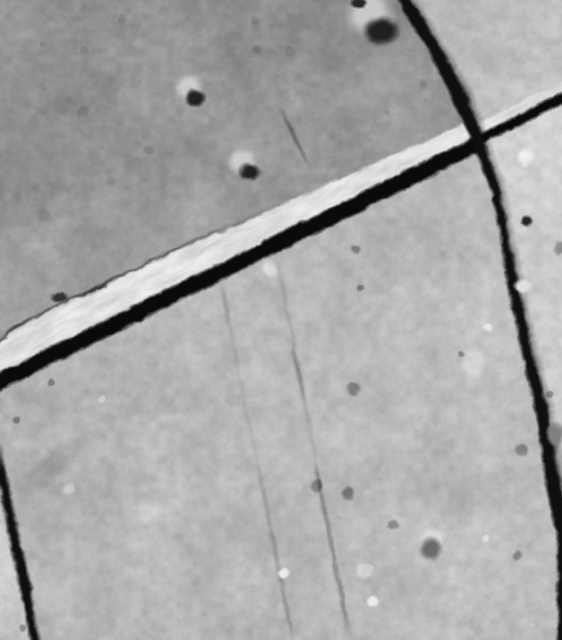
This texture is drawn by a Shadertoy shader. Its source:

```glsl
// Weathered concrete slabs in grey: a raised, sunlit joint runs diagonally above
// a deep shadow, crossed by ragged cracks. Slab tones, curves and spots are
// layered as soft masks, then roughened with integer-hash value noise.

float hash(vec2 cell) {
    uvec2 q = uvec2(ivec2(cell)) * uvec2(1597334673u, 3812015801u);
    uint n = (q.x ^ q.y) * 1597334673u;
    n = (n ^ (n >> 15)) * 2246822519u;
    return float((n ^ (n >> 13)) >> 8) / 16777216.0;
}

float noise(vec2 p) {
    vec2 i = floor(p), f = fract(p);
    f = f * f * (3.0 - 2.0 * f);
    return mix(mix(hash(i), hash(i + vec2(1, 0)), f.x),
               mix(hash(i + vec2(0, 1)), hash(i + vec2(1, 1)), f.x), f.y);
}

// Fractal noise centred on zero
float grain(vec2 p) {
    float sum = 0.0, amp = 0.5;
    for (int i = 0; i < 4; i++) {
        sum += amp * (noise(p) - 0.5);
        p = mat2(1.6, 1.2, -1.2, 1.6) * p + 17.3;
        amp *= 0.55;
    }
    return sum;
}

// Soft masks: inside an edge, a band, a round spot
float below(float d, float soft) { return 1.0 - smoothstep(-soft, soft, d); }
float band(float lo, float hi, float v, float soft) {
    return below(lo - v, soft) * below(v - hi, soft);
}
float spot(vec2 p, vec2 centre, vec2 radius) {
    return 1.0 - smoothstep(0.5, 1.3, length((p - centre) / radius));
}

// Horizontal position of the long crack at height y
float longCrackX(float y) {
    const vec2 path[10] = vec2[10](
        vec2(0.632, 1.0), vec2(0.677, 0.928), vec2(0.714, 0.857), vec2(0.742, 0.792),
        vec2(0.775, 0.70), vec2(0.797, 0.583), vec2(0.820, 0.466), vec2(0.849, 0.349),
        vec2(0.862, 0.258), vec2(0.882, 0.165));
    float x = path[0].x;
    for (int i = 0; i < 9; i++) {
        vec2 a = path[i], b = path[i + 1];
        x += (b.x - a.x) * clamp((a.y - y) / (a.y - b.y), 0.0, 1.0);
    }
    return x;
}

// Lit chip with a shadowed pocket at its lower right
float chip(float tone, vec2 p, vec2 c, float r) {
    tone = mix(tone, 0.83, 0.85 * spot(p, c + r * vec2(-0.2, 0.35), vec2(r)));
    return mix(tone, 0.1, 0.95 * spot(p, c + r * vec2(0.3, -0.45), r * vec2(0.8, 0.6)));
}

// Faint, broken hairline between two heights
float hairline(vec2 p, float x, float lo, float hi) {
    float broken = 0.35 + 0.65 * smoothstep(0.3, 0.7, noise(p * vec2(6, 17)));
    return broken * band(lo, hi, p.y, 0.02) * (1.0 - smoothstep(0.0, 0.007, abs(p.x - x)));
}

// Scattered pinholes (dark) or flecks (light), one chance per cell
float specks(vec2 p, float scale, float chance, float seed) {
    vec2 cell = floor(p * scale);
    vec2 at = 0.3 + 0.4 * vec2(hash(cell + seed), hash(cell + seed + 31.0));
    float size = 0.08 + 0.12 * hash(cell + seed + 67.0);
    return step(hash(cell + seed + 93.0), chance) * spot(fract(p * scale), at, vec2(size));
}

void mainImage(out vec4 fragColor, in vec2 fragCoord) {
    vec2 p = fragCoord / iResolution.y;
    float soft = max(0.0025, 1.0 / iResolution.y);
    float coarse = grain(p * 13.0), fine = grain(p * 75.0);
    vec2 rough = p + 0.008 * vec2(grain(p * 60.0), grain(p * 60.0 + 41.0));

    float jointY = rough.y - (0.418 + 0.4956 * rough.x);
    float crack = 0.95 * (rough.x - longCrackX(p.y));
    float leftCrack = rough.x - (0.055 - 0.19 * p.y - 0.06 * p.y * p.y);
    float rightSide = below(-crack, soft);
    float upper = below(-jointY, soft);

    // Slab tones
    float upperTone = 0.61 - 0.13 * (p.y - 0.6) - 0.05 * spot(p, vec2(0.0, 0.76), vec2(0.2, 0.12));
    float lowerTone = 0.71 + 0.03 * smoothstep(0.55, 0.8, p.x);
    float tone = mix(lowerTone, upperTone, upper);
    tone = mix(tone, mix(0.80, 0.74, upper), rightSide);
    tone = mix(tone, 0.79, below(leftCrack, soft) * (1.0 - upper));

    // Mottling, stains and pinholes
    tone += 0.13 * coarse + 0.12 * fine + 0.05 * grain(p * vec2(25, 9));
    vec2 slant = vec2(p.x, p.y - 0.75 * (p.x - 0.08));
    tone -= 0.08 * spot(slant, vec2(0.08, 0.27), vec2(0.05, 0.025));
    tone += 0.07 * spot(rough, vec2(0.235, 0.20), vec2(0.03, 0.02));
    tone += 0.09 * spot(rough, vec2(0.738, 0.433), vec2(0.018, 0.024));
    tone -= 0.22 * specks(rough, 19.0, 0.08, 5.0) * (1.0 - 0.7 * upper);
    tone += 0.12 * specks(rough, 15.0, 0.07, 211.0) * (1.0 - upper);

    // Hairlines
    tone -= 0.17 * hairline(rough, 0.546 - 0.19 * p.y, 0.02, 0.58);
    tone -= 0.11 * hairline(rough, 0.457 - 0.2 * p.y, 0.0, 0.55);
    tone -= 0.17 * hairline(rough, 0.443 + 0.46 * (0.824 - p.y), 0.75, 0.82);

    // Chips, holes and bright flecks
    tone = chip(tone, rough, vec2(0.299, 0.856), 0.020);
    tone = chip(tone, rough, vec2(0.383, 0.740), 0.021);
    tone = chip(tone, rough, vec2(0.585, 0.967), 0.034);
    tone = mix(tone, 0.15, spot(rough, vec2(0.560, 0.995), vec2(0.012, 0.008)));
    tone = mix(tone, 0.15, spot(rough, vec2(0.822, 0.654), vec2(0.009)));
    tone = mix(tone, 0.86, spot(rough, vec2(0.675, 0.160), vec2(0.019, 0.014)));
    tone = mix(tone, 0.42, spot(rough, vec2(0.673, 0.143), vec2(0.016, 0.018)));
    tone = mix(tone, 0.92, spot(rough, vec2(0.443, 0.105), vec2(0.010, 0.008)));
    tone = mix(tone, 0.92, spot(rough, vec2(0.583, 0.060), vec2(0.010, 0.009)));

    // Joint: shaded lip, sunlit ridge, deep shadow
    float ridge = mix(0.064 - 0.047 * p.x - 0.016 * exp(-18.0 * p.x), 0.019, rightSide);
    float ragged = 0.012 * coarse * (1.0 - smoothstep(0.2, 0.6, p.x));
    float lip = 1.0 - smoothstep(0.0, 0.007, abs(jointY - ridge - ragged - 0.003));
    tone -= 0.35 * lip * (1.0 - smoothstep(0.15, 0.5, p.x)) * (0.6 + 2.0 * abs(coarse));
    tone = mix(tone, 0.1, 0.8 * spot(rough, vec2(0.093, 0.535), vec2(0.014, 0.007)));
    float lit = 0.87 + 0.2 * grain(vec2(p.x * 30.0, jointY * 90.0));
    tone = mix(tone, lit, band(0.0, ridge + ragged, jointY, 0.004));
    float depth = mix(0.027, 0.015, rightSide);
    tone = mix(tone, 0.04, band(-depth, 0.006 * coarse, jointY, 0.0045));

    // Cracks, with a soft worn fringe
    float width = 0.007 + 0.004 * smoothstep(0.72, 0.85, p.y)
                + 0.004 * below(p.y - 0.4, 0.1) + 0.008 * coarse;
    tone *= 1.0 - 0.3 * below(abs(crack - 0.004) - width - 0.003, 0.007);
    tone = mix(tone, 0.06, below(abs(crack) - width, 0.0045));
    tone = mix(tone, 0.06, below(abs(leftCrack) - 0.008 - 0.008 * coarse, 0.005)
                         * below(p.y - 0.29, 0.03));
    tone = mix(tone, 0.88, spot(rough, vec2(0.817, 0.553), vec2(0.013, 0.010)));
    tone = mix(tone, 0.50, spot(rough, vec2(0.868, 0.322), vec2(0.013, 0.018)));

    fragColor = vec4(vec3(clamp(tone, 0.0, 1.0)), 1.0);
}
```
